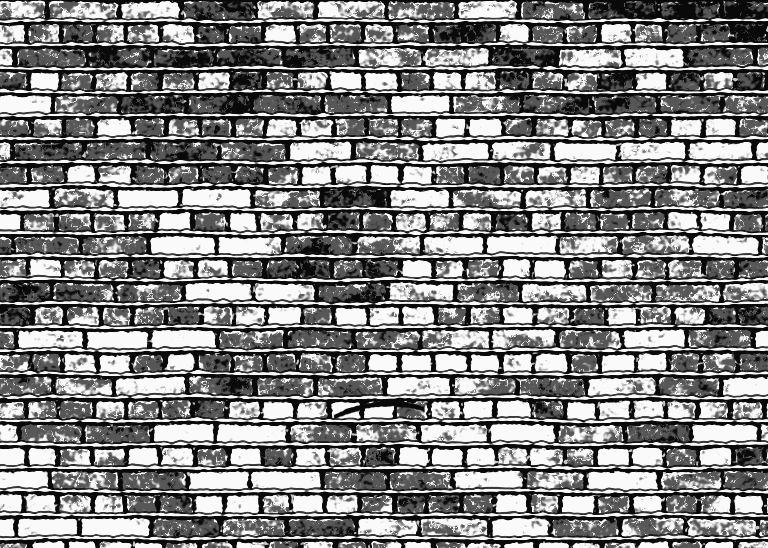
Write a Shadertoy shader that draws this texture.

```glsl
// Weathered black and white brick wall: courses of long bricks alternate with courses of short ends.
#define ROWS 23.31        // courses down the canvas
#define COLUMNS 11.41     // long bricks across the canvas
#define JOINT 0.10        // half width of upright joints, in course heights
#define CORNER 0.13       // brick corner radius
#define ROUGHNESS 0.13    // raggedness of brick edges
#define WOBBLE 0.10       // waviness of the courses
#define LEDGE 0.052       // half width of the pale mortar ledge
#define WEAR 0.75         // strength of blotches on the bricks
#define GRAIN 0.32        // strength of fine speckle

const vec3 INK = vec3(0.035);
const vec3 GREY = vec3(0.34);
const vec3 CHALK = vec3(0.98);

float hash(vec2 p) {
    vec3 a = fract(p.xyx * 0.1031);
    a += dot(a, a.yzx + 33.33);
    return fract((a.x + a.y) * a.z);
}

vec2 gradient(vec2 cell) {
    float angle = 6.2832 * hash(cell + 71.0);
    return vec2(cos(angle), sin(angle));
}

// Gradient noise, about -0.7 to 0.7
float noise(vec2 p) {
    vec2 i = floor(p), f = p - i;
    vec2 s = f * f * f * (f * (f * 6.0 - 15.0) + 10.0);
    vec2 e = vec2(0.0, 1.0);
    float a = dot(gradient(i), f);
    float b = dot(gradient(i + e.yx), f - e.yx);
    float c = dot(gradient(i + e.xy), f - e.xy);
    float d = dot(gradient(i + e.yy), f - e.yy);
    return mix(mix(a, b, s.x), mix(c, d, s.x), s.y);
}

float fbm(vec2 p) {
    float sum = 0.0, amp = 0.6;
    for (int k = 0; k < 4; k++) {
        sum += amp * noise(p);
        p = mat2(1.6, 1.2, -1.2, 1.6) * p + 7.3;
        amp *= 0.55;
    }
    return sum;
}

// Sideways shift of a joint, as a share of the brick length
float jointShift(float index, float row) {
    return 0.12 * hash(vec2(index + 40.0, row + 9.0));
}

void mainImage(out vec4 fragColor, in vec2 fragCoord) {
    vec2 uv = fragCoord / iResolution.xy;
    float aspect = iResolution.x / iResolution.y;
    float px = ROWS / iResolution.y;

    // Wall space in course heights, measured down from the top
    vec2 wall = vec2(uv.x * aspect, 1.0 - uv.y) * ROWS;
    float v = wall.y + WOBBLE * noise(wall * vec2(0.3, 0.45));
    float row = floor(v), y = v - row;

    // Bond: short courses hold two bricks per long one, long courses step by half
    bool isShort = mod(row, 2.0) > 0.5;
    float perColumn = isShort ? 2.0 : 1.0;
    float phase = isShort ? 0.65 + 0.25 * hash(vec2(row, 3.0))
                          : (mod(row, 4.0) < 1.0 ? 0.68 : 0.18);
    float u = uv.x * COLUMNS * perColumn - phase;
    float brick = floor(u);
    if (u - brick < jointShift(brick, row)) brick -= 1.0;
    float brickLength = aspect * ROWS / (COLUMNS * perColumn);
    float x = u - brick;
    vec2 id = vec2(brick + 50.0, row + 5.0);

    // Depth inside the rounded, ragged brick outline
    float side = min(x - jointShift(brick, row), 1.0 + jointShift(brick + 1.0, row) - x);
    vec2 inset = vec2(side * brickLength - JOINT, min(y - 0.09, 0.86 - y));
    float ragged = 0.6 * noise(wall * 2.6) + 0.5 * noise(wall * 6.0 + 4.0);
    float depth = CORNER - length(max(CORNER - inset, 0.0)) + ROUGHNESS * ragged;
    float face = smoothstep(-0.6 * px, 0.6 * px, depth);

    // Brick tone: own shade, regional drift, blotches, pale cracks and speckle
    vec2 grainSpace = wall + 23.0 * vec2(hash(id + 11.0), hash(id + 37.0));
    float tone = 0.10 + 0.82 * hash(id);
    tone += 0.25 * noise(uv * vec2(4.0, 3.0) + 2.0) + 0.22 * (0.5 - uv.y);
    tone += WEAR * fbm(grainSpace * vec2(0.8, 1.2));
    tone += GRAIN * noise(grainSpace * 5.0);
    float crack = abs(fbm(grainSpace * 1.3 + 5.0));
    tone += 0.22 * (1.0 - smoothstep(0.0, 0.05, crack));
    float rim = 1.0 - smoothstep(0.02, 0.12, depth);
    tone += 0.5 * rim * smoothstep(-0.1, 0.3, noise(wall * 3.5 + 8.0));
    vec3 brickColor = mix(INK, GREY, smoothstep(-0.02, 0.24, tone));
    brickColor = mix(brickColor, CHALK, smoothstep(0.38, 0.66, tone));

    // Dark joints with stray crumbs of mortar
    float crumbs = smoothstep(0.25, 0.5, noise(wall * 4.3 + 19.0));
    vec3 color = mix(mix(INK, CHALK, 0.8 * crumbs), brickColor, face);

    // Broken pale ledge above the shadow line of each course
    float ledgeY = 0.90 + 0.05 * noise(wall * vec2(1.7, 0.2));
    float ledgeHalf = LEDGE + 0.09 * noise(wall * vec2(2.8, 1.0) + 31.0);
    float ledge = abs(y - ledgeY) - ledgeHalf;
    color = mix(color, INK, 0.8 * smoothstep(0.06 + px, 0.06, ledge));
    color = mix(color, CHALK, smoothstep(0.5 * px, -0.5 * px, ledge));
    float shadow = min(y, 1.0 - y) - 0.045 - 0.05 * noise(wall * 2.0 + 13.0);
    color = mix(color, INK, smoothstep(0.5 * px, -0.5 * px, shadow));

    // One bowed dark scuff low on the wall
    vec2 scuff = vec2(uv.x * aspect - 0.71, uv.y - 0.263);
    float stroke = abs(scuff.y + 2.4 * scuff.x * scuff.x) - 0.004 + 0.003 * ragged;
    stroke = max(stroke, abs(scuff.x + 0.018) - 0.082);
    color = mix(color, INK, smoothstep(0.002, -0.001, stroke));

    fragColor = vec4(color, 1.0);
}
```
